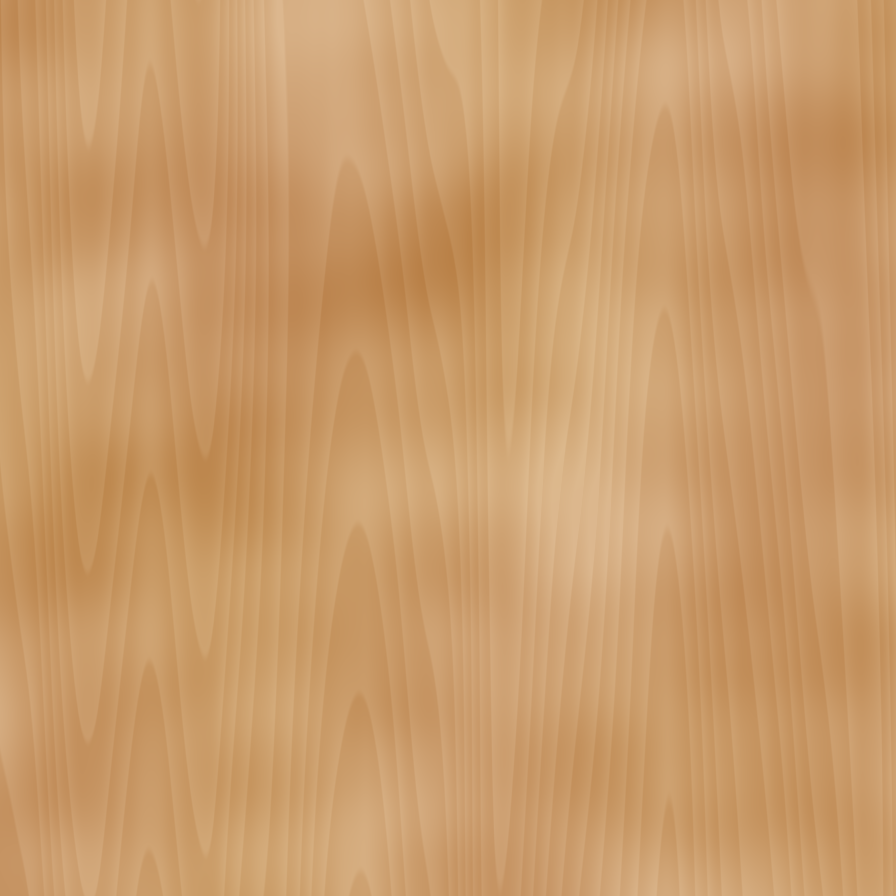
Give the GLSL for this texture, as a Shadertoy shader.

```glsl
// Flat-sawn pale wood: growth rings are level bands of a height field that is
// stretched along the grain and tilted so the bands form long pointed arches.
// Soft blotches of tone and hue, plus faint fibres, lie over the rings.

// Unit gradient direction for a lattice cell, from an integer hash
vec2 cellGradient(ivec2 cell) {
    uint h = uint(cell.x) * 1597334673u ^ uint(cell.y) * 3812015801u;
    h = (h ^ (h >> 15)) * 2246822519u;
    h = (h ^ (h >> 13)) * 3266489917u;
    h ^= h >> 16;
    float angle = float(h & 65535u) * 6.28318 / 65536.0;
    return vec2(cos(angle), sin(angle));
}

// Gradient noise, roughly -0.7 to 0.7
float gradientNoise(vec2 p) {
    ivec2 cell = ivec2(floor(p));
    vec2 f = fract(p);
    vec2 u = f * f * f * (f * (f * 6.0 - 15.0) + 10.0);
    float a = dot(cellGradient(cell), f);
    float b = dot(cellGradient(cell + ivec2(1, 0)), f - vec2(1, 0));
    float c = dot(cellGradient(cell + ivec2(0, 1)), f - vec2(0, 1));
    float d = dot(cellGradient(cell + ivec2(1, 1)), f - vec2(1, 1));
    return mix(mix(a, b, u.x), mix(c, d, u.x), u.y);
}

// Height field whose whole-number levels are the ring borders
float ringHeight(vec2 p) {
    p.x += 0.008 * gradientNoise(p * vec2(2.0, 1.5) + 31.4);
    float arches = 8.0 * gradientNoise(p * vec2(9.0, 0.3) + vec2(3.7, 5.25));
    float straight = 10.0 * gradientNoise(p * vec2(5.5, 0.12) + vec2(17.2, 9.35));
    float ripple = 0.8 * gradientNoise(p * vec2(19.0, 0.6) + vec2(41.6, 2.3));
    return arches + straight + ripple - 2.4 * p.y;
}

// Each ring brightens slowly, then drops at a soft border
float ringTone(float height) {
    float f = fract(height);
    float border = clamp(1.8 * fwidth(height), 0.07, 0.5);
    return f * sqrt(f) * (1.0 - smoothstep(1.0 - border, 1.0, f));
}

void mainImage(out vec4 fragColor, in vec2 fragCoord) {
    vec2 p = fragCoord / iResolution.y;

    // Broad and medium blotches
    float blotches = 0.74 * gradientNoise(p * vec2(3.3, 4.1) + vec2(7.4, 12.6))
                   + 0.36 * gradientNoise(p * vec2(6.5, 8.3) + vec2(23.1, 4.8));

    // Fine fibres along the grain
    float fibres = gradientNoise(p * vec2(55.0, 0.9) + 8.3);

    float tone = 0.43 + blotches + 0.26 * ringTone(ringHeight(p)) + 0.05 * fibres;
    vec3 darkWood = vec3(0.73, 0.51, 0.29);
    vec3 lightWood = vec3(0.85, 0.70, 0.53);
    vec3 color = mix(darkWood, lightWood, clamp(tone, -0.1, 1.1));

    // Slight drift between golden and reddish patches
    float golden = gradientNoise(p * vec2(3.0, 2.4) + vec2(52.7, 19.4));
    color += golden * vec3(0.0, 0.008, -0.025);

    fragColor = vec4(color, 1.0);
}
```
